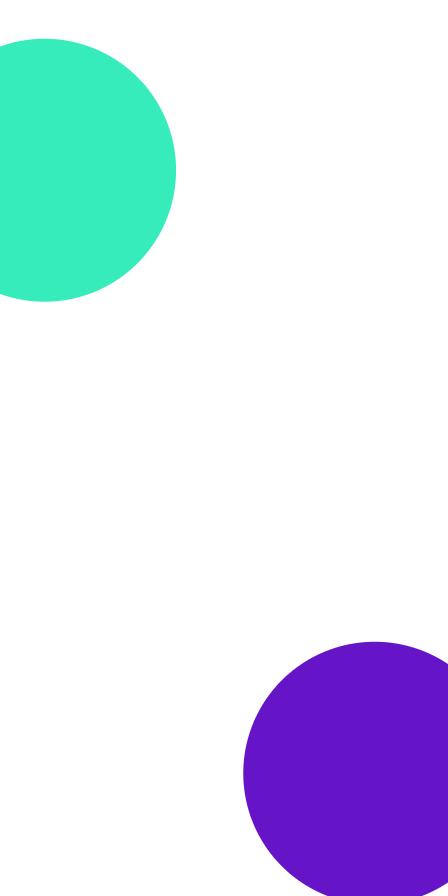
Write a Shadertoy shader that draws this background.

```glsl
// Coverage of a disc with an edge one pixel wide
float disc(vec2 point, vec2 center, float radius, float pixel) {
    return clamp(0.5 + (radius - length(point - center)) / pixel, 0.0, 1.0);
}

void mainImage(out vec4 fragColor, in vec2 fragCoord) {
    // Canvas is one unit wide and two units high
    float pixel = 1.0 / iResolution.x;
    vec2 point = fragCoord / iResolution.xy * vec2(1.0, 2.0);

    vec3 white = vec3(1.0);
    vec3 mint = vec3(0.21, 0.925, 0.735);
    vec3 violet = vec3(0.395, 0.08, 0.78);

    // Two equal discs cut off by opposite sides
    float radius = 0.2935;
    vec3 color = mix(white, mint, disc(point, vec2(0.0995, 1.62), radius, pixel));
    color = mix(color, violet, disc(point, vec2(0.8365, 0.274), radius, pixel));

    fragColor = vec4(color, 1.0);
}
```
